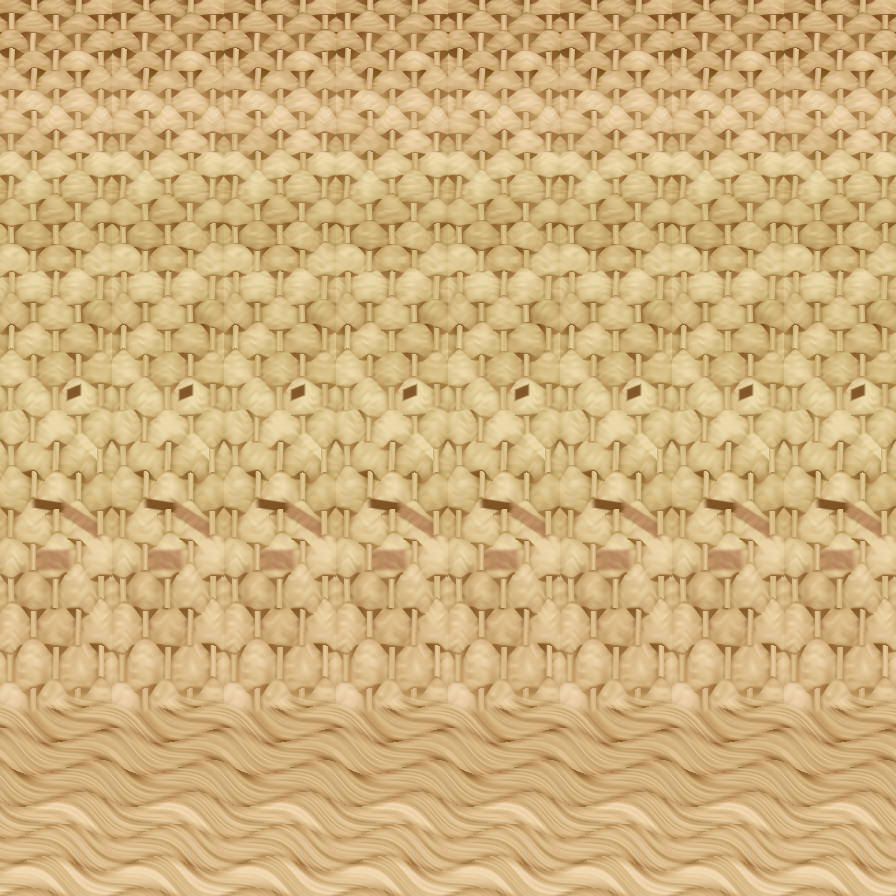
Write a three.js fragment shader that draws this texture.

```glsl
// Woven straw: eight identical tiles across, each with five upright stakes and
// weft strips passing over and under them in rows that widen downwards.
// A border of slanted, twisted strands runs along the bottom edge.
varying vec2 vUv;

#define TILES 8.0
#define STAKES 5.0
#define STAKE_HALF 0.13
#define ROW_SCALE 32.5
#define ROW_SPREAD 1.6
#define BORDER_TOP 0.785
#define BORDER_ROWS 28.0
#define STRANDS 2.0
#define SLANT 1.15
#define FIBRE 0.26
#define PI 3.14159

const vec3 HOLE = vec3(0.47, 0.29, 0.11);
const vec3 SHADE = vec3(0.71, 0.56, 0.35);
const vec3 STRAW = vec3(0.83, 0.72, 0.52);
const vec3 PALE = vec3(0.93, 0.85, 0.70);
const vec3 RUST = vec3(0.71, 0.51, 0.36);

float hash(vec2 p) {
  return fract(sin(dot(p, vec2(12.99, 78.23))) * 43758.5);
}

// Value noise that wraps across x
float noise(vec2 p, float period) {
  vec2 i = floor(p), f = fract(p);
  f = f * f * (3.0 - 2.0 * f);
  float x0 = mod(i.x, period), x1 = mod(i.x + 1.0, period);
  return mix(mix(hash(vec2(x0, i.y)), hash(vec2(x1, i.y)), f.x),
             mix(hash(vec2(x0, i.y + 1.0)), hash(vec2(x1, i.y + 1.0)), f.x), f.y);
}

// Soft sheared box in tile coordinates
float patchMask(vec2 p, vec2 centre, vec2 size, float shear) {
  vec2 d = p - centre;
  d.y -= shear * d.x;
  d = abs(d) / size;
  return 1.0 - smoothstep(0.65, 1.1, max(d.x, d.y));
}

// Dark to light straw
vec3 ramp(float tone) {
  vec3 c = mix(HOLE, SHADE, clamp(tone * 3.0, 0.0, 1.0));
  c = mix(c, STRAW, clamp(tone * 3.0 - 1.0, 0.0, 1.0));
  return mix(c, PALE, clamp(tone * 3.0 - 2.0, 0.0, 1.0));
}

vec3 weave(vec2 tile) {
  float p = tile.x * STAKES;
  float r = ROW_SCALE * log(1.0 + ROW_SPREAD * tile.y);
  float tight = 1.0 - smoothstep(0.1, 0.3, tile.y);
  float wobble = noise(vec2(p * 2.0, r * 0.8), STAKES * 2.0) - 0.5;
  float side = abs(fract(p) - 0.5 + 0.1 * wobble);
  float stake = 1.0 - smoothstep(STAKE_HALF - 0.03, STAKE_HALF + 0.03, side);
  float grain = noise(vec2(p * 12.0, r * 0.7), STAKES * 12.0) - 0.5;
  float fibre = noise(vec2(p * 3.0, r * 8.0 + wobble * 4.0), STAKES * 3.0) - 0.5;
  float stakeTone = 0.82 - 1.8 * side + 0.25 * grain;

  // Weft strips: the highest one wins
  float tone = 0.2 + 0.3 * wobble, top = -2.0;
  for (int k = -1; k <= 1; k++) {
    float n = floor(r) + float(k);
    float over = cos(PI * (p - 0.5 + n));
    float id = floor((p + 0.5 + mod(n, 2.0)) * 0.5);
    float vary = hash(vec2(id, n)) - 0.5;
    float centre = n + 0.5 - (0.13 + 0.09 * tight) * over + 0.35 * wobble;
    float d = (r - centre) / (0.53 + 0.1 * over - 0.03 * tight + 0.08 * vary);
    float strip = 1.0 - smoothstep(0.84, 1.0, abs(d));
    float round = 1.0 - d * d;
    float height = over + 0.35 * round;
    float stripTone = 0.53 + 0.12 * over + 0.22 * round - 0.08 * d
                    + 0.22 * vary + FIBRE * fibre;
    stripTone -= 0.2 * smoothstep(0.34, 0.12, side) * step(over, 0.0);
    if (height > top && strip > 0.0) {
      tone = mix(tone, stripTone, strip);
      top = height;
    }
  }
  float front = stake * (1.0 - smoothstep(0.0, 0.4, top));

  // Open gaps, rusty strips and pale splints
  float hole = max(patchMask(tile, vec2(0.43, 0.564), vec2(0.15, 0.006), 0.02),
                   patchMask(tile, vec2(0.66, 0.438), vec2(0.07, 0.007), -0.05));
  float rust = max(patchMask(tile, vec2(0.46, 0.625), vec2(0.19, 0.013), 0.0),
                   patchMask(tile, vec2(0.72, 0.580), vec2(0.20, 0.010), 0.08));
  float pale = max(patchMask(tile, vec2(0.79, 0.603), vec2(0.13, 0.009), 0.13),
                   patchMask(tile, vec2(0.79, 0.497), vec2(0.11, 0.008), 0.13));
  tone = mix(tone, 0.92 + 0.2 * fibre, pale);
  tone += 0.16 * (noise(vec2(0.0, tile.y * 26.0), 1.0) - 0.5);
  vec3 colour = mix(ramp(tone), RUST + 0.12 * fibre, 0.8 * rust);
  colour = mix(colour, HOLE, 0.9 * hole);
  return mix(colour, ramp(stakeTone), front);
}

vec3 border(vec2 tile) {
  float q = (tile.y - BORDER_TOP) * BORDER_ROWS + 0.24 * sin(2.0 * PI * tile.x + tile.y * 25.0);
  float n = floor(q), f = q - n;
  float c = STRANDS * tile.x - SLANT * f + hash(vec2(n, 7.0));
  float leaf = fract(c);
  float vary = hash(vec2(mod(floor(c), STRANDS), n)) - 0.5;
  float fibre = noise(vec2(c * 14.0, q * 2.0), STRANDS * 14.0) - 0.5;
  float edge = smoothstep(0.0, 0.16, leaf) * smoothstep(1.0, 0.8, leaf);
  float row = smoothstep(0.0, 0.25, f) * smoothstep(1.0, 0.8, f);
  float glint = step(0.2, vary) * smoothstep(0.45, 0.65, leaf) * edge * row;
  return ramp(0.3 + 0.2 * edge + 0.23 * row + 0.18 * vary + 1.3 * FIBRE * fibre + 0.2 * glint);
}

void main() {
  vec2 tile = vec2(fract(vUv.x * TILES), 1.0 - vUv.y);
  float seam = BORDER_TOP + 0.008 * sin(2.0 * PI * tile.x);
  vec3 colour = mix(weave(tile), border(tile), smoothstep(-0.006, 0.006, tile.y - seam));
  float green = smoothstep(0.14, 0.2, tile.y) * (1.0 - smoothstep(0.5, 0.75, tile.y));
  gl_FragColor = vec4(colour * mix(vec3(1.01, 0.99, 0.98), vec3(0.99, 1.0, 0.95), green), 1.0);
}
```
